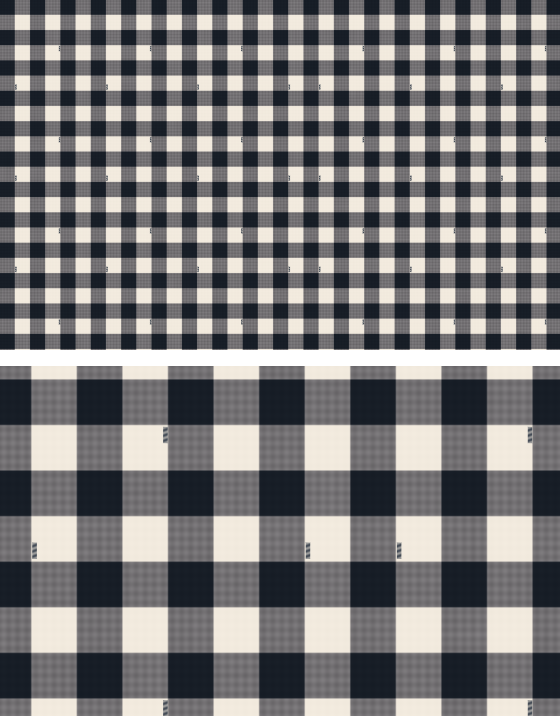
Top, the full canvas; bottom, a detail of the centre.
A Shadertoy shader for this pattern:

```glsl
// Woven navy and cream gingham check with ribbed grey crossings and small slub flecks.

const float REPEATS_DOWN = 11.52;   // checks over the canvas height
const float PHASE = 0.487;          // width of the cut dark band at left and top
const float RIBS = 10.0;            // thread ribs per check

const vec3 NAVY  = vec3(0.090, 0.115, 0.150);
const vec3 GREY  = vec3(0.450, 0.440, 0.450);
const vec3 CREAM = vec3(0.948, 0.918, 0.870);

vec2 hashGradient(vec2 cell) {
    vec2 h = vec2(dot(cell, vec2(127.1, 311.7)), dot(cell, vec2(269.5, 183.3)));
    return 2.0 * fract(sin(h) * 43758.5) - 1.0;
}

float gradientNoise(vec2 p) {
    vec2 i = floor(p), f = fract(p);
    vec2 u = f * f * (3.0 - 2.0 * f);
    vec2 e = vec2(1.0, 0.0);
    float low  = mix(dot(hashGradient(i), f),
                     dot(hashGradient(i + e.xy), f - e.xy), u.x);
    float high = mix(dot(hashGradient(i + e.yx), f - e.yx),
                     dot(hashGradient(i + e.xx), f - e.xx), u.x);
    return mix(low, high, u.y);
}

// Coverage of the light half of each repeat, per axis
vec2 lightBands(vec2 p, float soft) {
    vec2 inside = 0.25 - abs(fract(p + 0.25) - 0.5);
    return smoothstep(-soft, soft, inside);
}

float boxDistance(vec2 p, vec2 halfSize) {
    vec2 d = abs(p) - halfSize;
    return length(max(d, 0.0)) + min(max(d.x, d.y), 0.0);
}

// Short vertical slub, broken into uneven knots
float fleck(vec2 p, vec2 center, float soft) {
    vec2 q = p - center;
    float shape = 1.0 - smoothstep(-soft, soft, boxDistance(q, vec2(0.025, 0.09)));
    float knots = 0.75 + 0.25 * cos(q.y * 110.0 + q.x * 40.0);
    return shape * knots;
}

// Flecks fall on every third check; the column sequence restarts every ten
float fleckLayer(vec2 p, float soft) {
    vec2 index = floor(p), local = fract(p);
    float column = mod(mod(index.x, 10.0), 3.0);
    float row = mod(index.y, 3.0);
    float rightEdge = float(abs(column - 1.0) < 0.5 && abs(row - 1.0) < 0.5);
    float leftEdge  = float(column < 0.5 && abs(row - 2.0) < 0.5);
    return rightEdge * fleck(local, vec2(0.472, 0.11), soft)
         + leftEdge * fleck(local, vec2(0.036, 0.38), soft);
}

// Fine crossed ribs, fading out when too small to resolve
float weave(vec2 p, float pixel) {
    vec2 ribs = cos(6.28318 * RIBS * p);
    float visible = 1.0 - smoothstep(0.35, 0.6, pixel * RIBS);
    float streaks = gradientNoise(p * vec2(9.0, 0.7)) + gradientNoise(p * vec2(0.7, 9.0));
    return 0.5 * visible * (ribs.x + ribs.y) + 0.4 * streaks;
}

void mainImage(out vec4 fragColor, in vec2 fragCoord) {
    // Check units, counted from the upper left
    float pixel = REPEATS_DOWN / iResolution.y;
    vec2 p = vec2(fragCoord.x, iResolution.y - fragCoord.y) * pixel - PHASE;
    float soft = max(0.7 * pixel, 0.012);

    // Warp and weft: both dark, mixed, or both light
    vec2 light = lightBands(p, soft);
    float both = light.x * light.y;
    float neither = (1.0 - light.x) * (1.0 - light.y);
    float mixed = 1.0 - both - neither;
    vec3 color = CREAM * both + NAVY * neither + GREY * mixed;

    // Thread relief, strongest where dark and light yarns cross
    color += weave(p, pixel) * (0.035 * mixed + 0.006);

    // Slub flecks on the light checks
    color = mix(color, NAVY * 1.6, 0.85 * fleckLayer(p, 0.6 * pixel));

    fragColor = vec4(clamp(color, 0.0, 1.0), 1.0);
}
```
